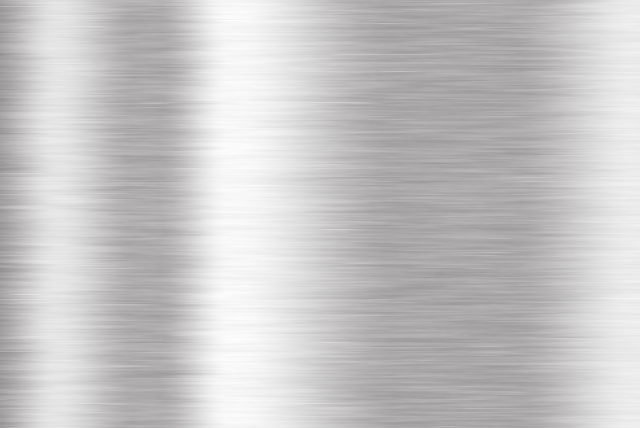
A WebGL 1 fragment shader for this texture:

```glsl
precision highp float;

uniform vec2 u_resolution;

#define EDGE_TONE 0.59
#define SHADE_TONE 0.675
#define SOFT_LIGHT 0.895
#define MAIN_LIGHT 0.968
#define RIGHT_LIGHT 0.925
#define FINE_ROWS 330.0
#define STREAK_DEPTH 0.15
#define EDGE_WANDER 0.016

float hash(vec2 p) {
    vec3 q = fract(vec3(p.xyx) * 0.1031);
    q += dot(q, q.yzx + 33.33);
    return fract((q.x + q.y) * q.z);
}

// Smooth along a row; every row starts at its own offset.
float rowNoise(float x, float row) {
    x += 37.0 * hash(vec2(row, 7.0));
    float cell = floor(x);
    float f = x - cell;
    f = f * f * (3.0 - 2.0 * f);
    return mix(hash(vec2(cell, row)), hash(vec2(cell + 1.0, row)), f);
}

float streakNoise(vec2 p) {
    float row = floor(p.y);
    float f = smoothstep(0.0, 1.0, p.y - row);
    return mix(rowNoise(p.x, row), rowNoise(p.x, row + 1.0), f) - 0.5;
}

// Stretched octaves, from broad bands to hairline scratches.
float brushedGrain(vec2 uv) {
    float sum = 0.0;
    float rows = FINE_ROWS;
    float along = 14.0;
    float weight = 0.5;
    for (int i = 0; i < 4; i++) {
        sum += weight * streakNoise(vec2(uv.x * along, uv.y * rows) + float(i) * 61.0);
        rows *= 0.53;
        along *= 0.72;
        weight *= 0.55;
    }
    return sum + 0.12 * streakNoise(vec2(uv.x * 90.0, uv.y * FINE_ROWS) + 411.0);
}

// Vertical bands of reflected light, from left to right.
float reflection(float x) {
    float tone = mix(EDGE_TONE, SOFT_LIGHT, smoothstep(-0.02, 0.085, x));
    tone = mix(tone, SHADE_TONE, smoothstep(0.09, 0.21, x));
    tone = mix(tone, MAIN_LIGHT, smoothstep(0.248, 0.355, x));
    tone = mix(tone, SHADE_TONE - 0.012, smoothstep(0.37, 0.62, x));
    return mix(tone, RIGHT_LIGHT, smoothstep(0.80, 0.99, x));
}

void main() {
    vec2 uv = gl_FragCoord.xy / u_resolution;

    // Brushing makes the band edges ragged from row to row.
    float wander = streakNoise(vec2(uv.x * 4.0, uv.y * 95.0) + 173.0);
    float tone = reflection(uv.x + EDGE_WANDER * wander);

    // Grain fades where the metal is brightest.
    float shade = 1.0 - smoothstep(0.66, 0.97, tone);
    tone += STREAK_DEPTH * mix(0.45, 1.0, shade) * brushedGrain(uv);

    // Sparse bright hairlines.
    float hair = streakNoise(vec2(uv.x * 9.0, uv.y * FINE_ROWS) + 733.0);
    tone += 0.06 * smoothstep(0.34, 0.5, hair) * mix(0.4, 1.0, shade);

    vec3 tint = mix(vec3(1.0), vec3(1.006, 0.995, 0.997), shade);
    gl_FragColor = vec4(clamp(tone * tint, 0.0, 1.0), 1.0);
}
```
